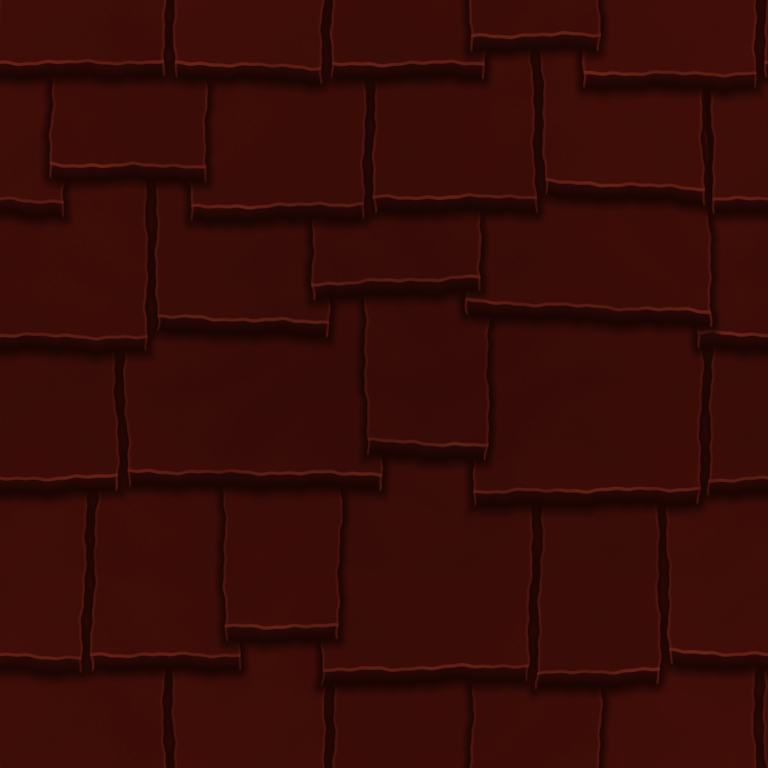
Give the GLSL for this texture, as a WebGL 1 fragment shader.

```glsl
precision highp float;
// Seamless dark red roof of hand-cut, overlapping shingles with worn, lit edges.
uniform vec2 u_resolution;

const float TAU = 6.28319;

// Layout, in canvas units
const float ROWS = 5.0;
const float FIRST_ROW = 0.059;    // lower edge of the top row, from the top
const float ROW_SAG = 0.029;      // uneven spacing of the rows
const float SHIFT_MEAN = 0.11;    // sideways shift of the rows
const float SHIFT_SWING = 0.085;
const float JOINT_JITTER = 0.4;   // share of a shingle width
const float DROP_JITTER = 0.085;  // spread of the lower edges
const float MIN_STEP = 0.026;     // length difference that lets one tuck under
const float OVERLAP = 0.026;
const float GAP = 0.006;
const float LEAN = 0.08;
const float SLOPE = 0.10;
const float WOBBLE = 0.0028;

// Edges
const float THICKNESS = 0.017;
const float SHADOW_SIDE = 0.014;
const float SHADOW_BELOW = 0.019;
const float RIM_WIDTH = 0.0040;
const float SIDE_WIDTH = 0.0034;
const float SOFTNESS = 0.0012;

const vec3 FACE = vec3(0.228, 0.047, 0.028);
const vec3 BUTT = vec3(0.150, 0.030, 0.020);
const vec3 SHADOW = vec3(0.100, 0.018, 0.010);
const vec3 SIDE_LIGHT = vec3(0.310, 0.088, 0.056);
const vec3 RIM_LIGHT = vec3(0.390, 0.130, 0.085);

float hash(vec2 cell, float salt) {
  return fract(sin(dot(cell, vec2(127.1, 311.7)) + salt * 74.7) * 43758.5);
}

// Layered sines for hand-drawn lines, about -1 to 1
float wave(float t, float seed) {
  return 0.5 * sin(t * 48.0 + seed * 41.0) + 0.3 * sin(t * 113.0 + seed * 73.0)
       + 0.2 * sin(t * 237.0 + seed * 131.0);
}

// Row layout: the middle rows are wider, shifted and raised
float rowSwing(float row) { return cos(TAU * row / ROWS); }
float columns(float row) { return rowSwing(row) < -0.5 ? 4.0 : 5.0; }
float rowShift(float row) { return SHIFT_MEAN - SHIFT_SWING * rowSwing(row); }

vec2 wrapCell(float column, float row) {
  return floor(mod(vec2(column, row) + 0.5, vec2(columns(row), ROWS)));
}

float lowerEdge(float column, float row) {
  float base = row / ROWS + FIRST_ROW - ROW_SAG * (1.0 - rowSwing(row));
  return base + DROP_JITTER * (hash(wrapCell(column, row), 1.0) - 0.5);
}

// Leaning joint on the left of a column
float joint(float column, float row, float y) {
  vec2 cell = wrapCell(column, row);
  float x = (column + JOINT_JITTER * (hash(cell, 2.0) - 0.5)) / columns(row);
  return x + rowShift(row) + LEAN * (hash(cell, 3.0) - 0.5) * (y - row / ROWS);
}

// How far a shingle reaches past a joint: under a shorter neighbour, or short of it
float reach(float own, float neighbour) {
  return mix(-GAP, OVERLAP, step(MIN_STEP, own - neighbour));
}

float stroke(float inset, float width, float soft) {
  return 1.0 - smoothstep(0.5 * width - soft, 0.5 * width + soft, abs(inset - 0.5 * width));
}

void paintShingle(inout vec3 color, vec2 p, float column, float row, float soft) {
  vec2 cell = wrapCell(column, row);
  float seed = hash(cell, 4.0);
  float bottom = lowerEdge(column, row);
  float left = joint(column, row, p.y) - reach(bottom, lowerEdge(column - 1.0, row));
  float right = joint(column + 1.0, row, p.y) + reach(bottom, lowerEdge(column + 1.0, row));

  // Signed insets from the wobbly outline
  float along = p.x - 0.5 * (left + right);
  float up = bottom - p.y;
  float insetLeft = p.x - left + WOBBLE * wave(up, seed);
  float insetRight = right - p.x + WOBBLE * wave(up, seed + 0.37);
  float side = min(insetLeft, insetRight);
  float face = up + SLOPE * (hash(cell, 5.0) - 0.5) * along + WOBBLE * wave(along, seed + 0.71);
  float body = face + THICKNESS + 0.0015 * wave(along * 0.7, seed + 0.13);

  // Cast shadow, butt end, then face
  float shade = smoothstep(-SHADOW_SIDE, 0.0, side) * smoothstep(-SHADOW_BELOW, 0.002, body);
  color = mix(color, SHADOW, 0.9 * shade);
  float inside = smoothstep(-soft, soft, side);
  float solid = inside * smoothstep(-2.0 * soft, 2.0 * soft, body);
  color = mix(color, mix(SHADOW, BUTT, smoothstep(0.0, THICKNESS, body)), solid);
  vec3 tint = FACE * (0.97 + 0.07 * hash(cell, 6.0));
  color = mix(color, tint, inside * smoothstep(-soft, soft, face));

  // Worn highlights: sides fade upward and run over the corner, the rim stays bright
  float wear = 0.78 + 0.22 * wave(up * 0.6 + along * 0.4, seed + 0.53);
  float sideLine = stroke(side, SIDE_WIDTH * (0.75 + 0.25 * wear), soft);
  color = mix(color, SIDE_LIGHT, solid * sideLine * wear * mix(1.0, 0.65, smoothstep(0.0, 0.2, up)));
  float rimLine = stroke(face, RIM_WIDTH * (0.7 + 0.4 * wear), soft);
  color = mix(color, RIM_LIGHT, inside * rimLine * wear);
}

void main() {
  vec2 p = gl_FragCoord.xy / u_resolution;
  p.y = 1.0 - p.y;
  float soft = max(SOFTNESS, 0.7 / min(u_resolution.x, u_resolution.y));
  vec3 color = SHADOW;

  // Lower rows first, so each row covers the heads of the one below
  for (int i = 0; i < 5; i++) {
    float row = floor(p.y * ROWS) + 3.0 - float(i);
    float near = floor((p.x - rowShift(row)) * columns(row) + 0.5);
    // At each joint the shorter shingle lies on top
    float under = lowerEdge(near, row) > lowerEdge(near - 1.0, row) ? near : near - 1.0;
    paintShingle(color, p, under, row, soft);
    paintShingle(color, p, 2.0 * near - 1.0 - under, row, soft);
  }

  // Broad tone and faint painted mottling, both seamless
  vec2 q = TAU * p;
  float broad = 0.035 * (cos(q.x) + cos(q.y));
  float mottle = sin(3.0 * q.x + 2.0 * sin(4.0 * q.y)) * sin(5.0 * q.y + 2.0 * sin(3.0 * q.x));
  float grain = sin(61.0 * q.x + 3.0 * sin(17.0 * q.y)) * sin(53.0 * q.y + 3.0 * sin(19.0 * q.x));
  gl_FragColor = vec4(color * (1.0 + broad + 0.025 * mottle + 0.015 * grain), 1.0);
}
```
